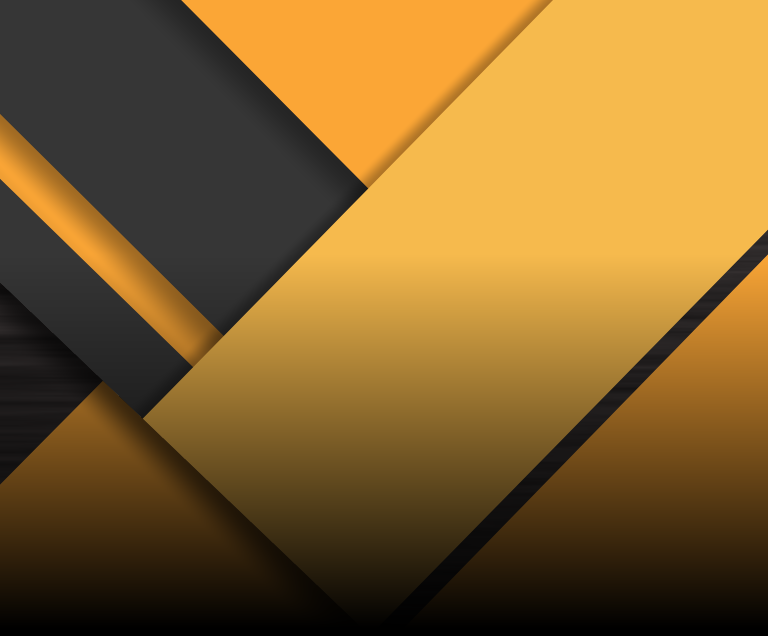
Reproduce this background procedurally as a Shadertoy shader.

```glsl
// Layered diagonal paper panels in amber and charcoal over brushed metal.
// Each panel is a set of half planes; signed distances give both the
// smooth edges and the soft shadows, and a vertical fade darkens the base.

const float ASPECT = 1.204;
const vec3 ORANGE   = vec3(0.984, 0.651, 0.212);
const vec3 AMBER    = vec3(0.965, 0.729, 0.302);
const vec3 CHARCOAL = vec3(0.212);
const vec3 METAL    = vec3(0.185, 0.168, 0.168);

// Signed distance to the line a-b, positive on its left
float side(vec2 p, vec2 a, vec2 b) {
    vec2 d = normalize(b - a);
    return d.x * (p.y - a.y) - d.y * (p.x - a.x);
}

// Antialiased coverage of a signed distance
float fill(float d, float pixel) {
    return smoothstep(-0.6 * pixel, 0.6 * pixel, d);
}

// Brightness left beside an edge, at distance d from it
float shade(float d, float width, float strength) {
    return 1.0 - strength * (1.0 - smoothstep(0.0, width, abs(d)));
}

float hash(vec2 p) {
    return fract(sin(dot(p, vec2(127.1, 311.7))) * 43758.55);
}

float noise(vec2 p) {
    vec2 i = floor(p), f = fract(p);
    f = f * f * (3.0 - 2.0 * f);
    return mix(mix(hash(i), hash(i + vec2(1, 0)), f.x),
               mix(hash(i + vec2(0, 1)), hash(i + vec2(1, 1)), f.x), f.y);
}

// Horizontal streaks at several scales
vec3 brushedMetal(vec2 p) {
    float streak = 0.0, weight = 0.5;
    vec2 scale = vec2(3.0, 90.0);
    for (int i = 0; i < 3; i++) {
        streak += weight * noise(p * scale);
        scale *= 2.0;
        weight *= 0.6;
    }
    return METAL * (0.6 + 0.8 * streak);
}

void mainImage(out vec4 fragColor, in vec2 fragCoord) {
    vec2 p = fragCoord / iResolution.xy * vec2(ASPECT, 1.0);
    float pixel = 1.0 / iResolution.y;

    // Panel edges
    float amberTop    = side(p, vec2(0.867, 1.0), vec2(0.224, 0.342));
    float lowerLeft   = side(p, vec2(0.0, 0.556), vec2(0.564, 0.016));
    float lowerRight  = side(p, vec2(0.588, 0.009), vec2(1.204, 0.639));
    float charcoalTop = side(p, vec2(0.577, 0.704), vec2(0.284, 1.0));
    float stripeTop   = side(p, vec2(0.3495, 0.473), vec2(0.0, 0.821));
    float stripeLow   = side(p, vec2(0.0, 0.719), vec2(0.3025, 0.423));
    float leftCorner  = side(p, vec2(0.161, 0.401), vec2(0.0, 0.238));
    float rightCorner = side(p, vec2(1.204, 0.600), vec2(0.621, 0.0));

    // Metal base with orange corners, shadowed by the panels above
    float corners = max(min(leftCorner, -lowerLeft), rightCorner);
    vec3 color = mix(brushedMetal(p), ORANGE, fill(corners, pixel));
    color *= mix(shade(lowerLeft, 0.06, 0.6), 1.0, step(0.0, lowerRight + 0.0) * step(0.0, lowerLeft));

    // Charcoal panel with a sunken orange stripe
    vec3 charcoal = CHARCOAL * shade(charcoalTop, 0.065, 0.32);
    vec3 stripe = ORANGE * shade(stripeTop, 0.06, 0.36) * shade(stripeLow, 0.02, 0.05);
    charcoal = mix(charcoal, stripe, fill(min(stripeTop, stripeLow), pixel));
    vec3 sheet = mix(ORANGE, charcoal, fill(charcoalTop, pixel));

    // Amber panel and the shadow along its upper edge
    sheet *= shade(amberTop, 0.028, 0.3);
    sheet = mix(sheet, AMBER, fill(amberTop, pixel));
    color = mix(color, sheet, fill(min(lowerLeft, lowerRight), pixel));

    // Fade to black toward the bottom
    color *= clamp((p.y - 0.012) / 0.588, 0.0, 1.0);
    fragColor = vec4(color, 1.0);
}
```
